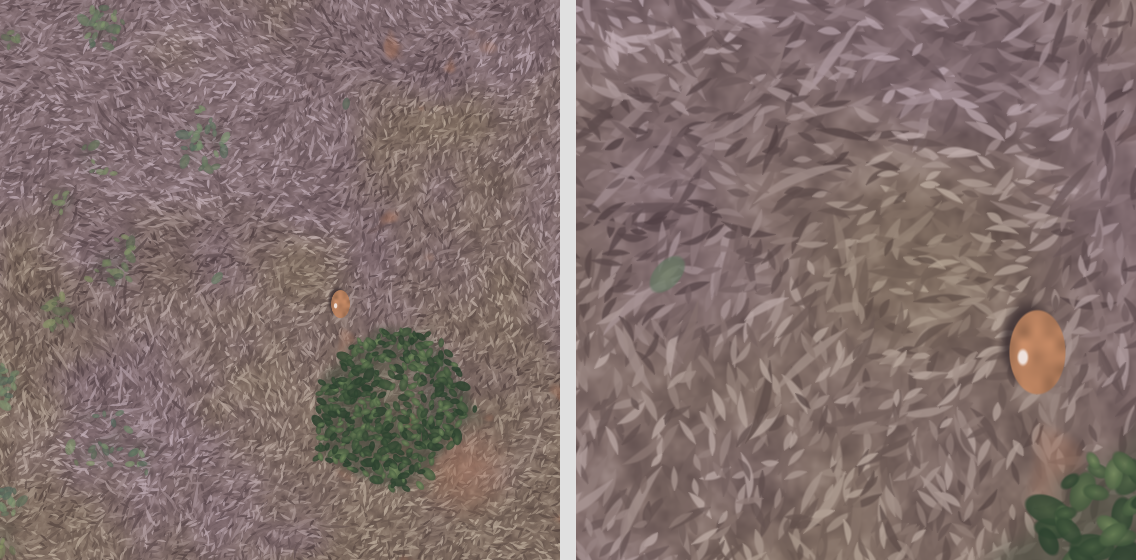
Left, the full canvas; right, a detail of the centre.
This texture is drawn by a Shadertoy shader. Its source:

```glsl
// Dry grassland seen from above: tapered straw blades in several sizes follow
// a noisy flow field over mottled ground; leaf layers build the weeds and one
// round bush, with patches of orange soil and a small stone between them.

const vec3 STRAW_DARK = vec3(0.32, 0.255, 0.265);
const vec3 STRAW_MID = vec3(0.52, 0.44, 0.44);
const vec3 STRAW_LIGHT = vec3(0.75, 0.68, 0.69);
const vec3 SOIL = vec3(0.65, 0.45, 0.36);
const vec2 BUSH_CENTER = vec2(0.70, 0.275);
const vec2 STONE_CENTER = vec2(0.608, 0.457);

float hash(vec2 p) {
    vec3 q = fract(vec3(p.xyx) * 0.1031);
    q += dot(q, q.yzx + 33.33);
    return fract((q.x + q.y) * q.z);
}

vec2 hash2(vec2 p) {
    return vec2(hash(p + 17.3), hash(p + 71.9));
}

float noise(vec2 p) {
    vec2 i = floor(p), f = fract(p);
    f = f * f * (3.0 - 2.0 * f);
    return mix(mix(hash(i), hash(i + vec2(1, 0)), f.x),
               mix(hash(i + vec2(0, 1)), hash(i + vec2(1, 1)), f.x), f.y);
}

float fbm(vec2 p) {
    return 0.55 * noise(p) + 0.3 * noise(p * 2.1 + 9.0) + 0.15 * noise(p * 4.3 + 23.0);
}

vec2 rotate(vec2 v, float a) {
    return vec2(cos(a) * v.x + sin(a) * v.y, cos(a) * v.y - sin(a) * v.x);
}

// Soft disc mask: 1 at the center, 0 beyond the outer radius
float blob(vec2 d, float inner, float outer) {
    return 1.0 - smoothstep(inner, outer, length(d));
}

vec3 strawColor(float shade, vec2 p) {
    vec3 c = mix(STRAW_DARK, STRAW_MID, clamp(shade * 2.0, 0.0, 1.0));
    c = mix(c, STRAW_LIGHT, clamp(shade * 2.0 - 1.0, 0.0, 1.0));
    float olive = smoothstep(0.35, 0.75, fbm(p * 4.0 + 5.0) + 0.25 * (0.5 - p.y));
    return c * mix(vec3(1.0, 0.99, 1.03), vec3(0.98, 0.99, 0.88), olive);
}

// Overlays one grid of blades; density thins out the layer
vec3 bladeLayer(vec3 color, vec2 p, float cells, float density, float width, float soft) {
    vec2 g = p * cells, home = floor(g);
    for (int k = 0; k < 9; k++) {
        vec2 id = home + vec2(k % 3 - 1, k / 3 - 1);
        vec2 seed = id + cells * 3.0;
        vec2 root = id + hash2(seed);
        vec2 at = root / cells;
        float angle = 0.45 + 5.0 * (fbm(at * 5.0) - 0.5) + 1.9 * (hash(seed + 3.7) - 0.5);
        vec2 q = rotate(g - root, angle);
        q.y += (hash(seed + 8.1) - 0.5) * 0.5 * q.x * q.x;
        float along = q.x / mix(0.45, 0.95, hash(seed + 5.3));
        float w = width * (1.0 - along * along);
        float cover = 1.0 - smoothstep(w - soft * cells, w + soft * cells, abs(q.y));
        cover *= step(abs(along), 1.0) * step(hash(seed + 12.9), density);
        float shade = 0.5 + 0.85 * (hash(seed + 21.1) - 0.5) + 0.5 * (fbm(at * 9.0) - 0.5);
        color = mix(color, strawColor(shade, at), cover * 0.8);
    }
    return color;
}

// Weeds gather in scattered clumps toward the left side
float weedCover(vec2 p) {
    float cover = 0.0;
    for (int i = 0; i < 15; i++) {
        vec2 h = hash2(vec2(i, 4.0));
        vec2 center = vec2(0.42 * h.x, (float(i) + h.y) / 15.0);
        float radius = mix(0.025, 0.07, hash(vec2(i, 9.0)));
        cover = max(cover, blob(p - center, 0.2 * radius, radius));
    }
    return cover * smoothstep(0.25, 0.6, fbm(p * 22.0));
}

float bushCover(vec2 p) {
    vec2 d = p - BUSH_CENTER;
    float ragged = 0.07 * (fbm(p * 16.0) - 0.5);
    float gap = 0.5 * blob(d - vec2(0.02, 0.035), 0.02, 0.08);
    return blob(d * (1.0 + ragged * 6.0), 0.12, 0.155) * (1.0 - gap);
}

// Overlays one grid of rounded leaves where weeds or the bush grow
vec3 leafLayer(vec3 color, vec2 p, float cells, float soft) {
    vec2 g = p * cells, home = floor(g);
    for (int k = 0; k < 9; k++) {
        vec2 id = home + vec2(k % 3 - 1, k / 3 - 1);
        vec2 seed = id + cells * 5.0;
        vec2 root = id + hash2(seed);
        vec2 at = root / cells;
        float bush = bushCover(at), weed = weedCover(at) * 0.8;
        vec2 q = rotate(g - root, 6.28 * hash(seed + 2.2)) * vec2(1.0, 1.7);
        float size = mix(0.4, 0.75, hash(seed + 6.4));
        float cover = blob(q, size - 2.0 * soft * cells, size + soft * cells);
        cover *= step(hash(seed + 11.7), max(bush, weed));
        float light = hash(seed + 31.0) * 0.75 + 0.3 * (1.0 - length(q) / size);
        vec3 bushGreen = mix(vec3(0.17, 0.25, 0.18), vec3(0.45, 0.54, 0.36), light * light);
        vec3 weedGreen = mix(vec3(0.33, 0.37, 0.31), vec3(0.56, 0.62, 0.43), light);
        weedGreen += vec3(-0.06, 0.0, 0.06) * (noise(at * 8.0) - 0.4);
        color = mix(color, bush > weed ? bushGreen : weedGreen, cover * (bush > weed ? 0.88 : 0.7));
    }
    return color;
}

vec3 addStone(vec3 color, vec2 p, float soft) {
    vec2 d = (p - STONE_CENTER) * vec2(1.5, 1.0);
    color = mix(color, STRAW_DARK * 0.75, 0.8 * blob(d + vec2(0.008, -0.005), 0.018, 0.029));
    vec3 face = vec3(0.70, 0.49, 0.36) * (0.85 + 0.3 * noise(p * 130.0));
    color = mix(color, face, blob(d, 0.025 - soft, 0.025 + soft));
    return mix(color, vec3(0.93, 0.88, 0.86), blob(d + vec2(0.013, 0.003), 0.003, 0.006));
}

void mainImage(out vec4 fragColor, in vec2 fragCoord) {
    vec2 p = fragCoord / iResolution.y;
    float soft = max(0.0009, 0.6 / iResolution.y);

    // Ground and straw, longer blades toward the left
    vec3 color = strawColor(0.12 + 0.65 * fbm(p * 65.0), p);
    float longGrass = 1.0 - smoothstep(0.2, 0.85, p.x);
    color = bladeLayer(color, p, 80.0, 0.9, 0.19, soft);
    color = bladeLayer(color, p, 52.0, 0.75, 0.13, soft);
    color = bladeLayer(color, p, 31.0, 0.15 + 0.6 * longGrass, 0.09, soft);
    color = bladeLayer(color, p, 95.0, 0.55, 0.18, soft);

    // Bare soil beside the bush and in small spots on the right
    float bare = blob(p - vec2(0.83, 0.16), 0.01, 0.11) * 0.7;
    bare += smoothstep(0.7, 0.85, fbm(p * 13.0 + 40.0)) * smoothstep(0.4, 0.8, p.x);
    color = mix(color, SOIL * (0.85 + 0.3 * fbm(p * 70.0)), 0.65 * min(bare, 1.0));

    // Shade under the plants, then their leaves
    color = mix(color, vec3(0.28, 0.30, 0.25), 0.6 * bushCover(p) + 0.25 * weedCover(p));
    color = leafLayer(color, p, 48.0, soft);
    color = leafLayer(color, p, 72.0, soft);
    color = addStone(color, p, soft);
    fragColor = vec4(color, 1.0);
}
```
